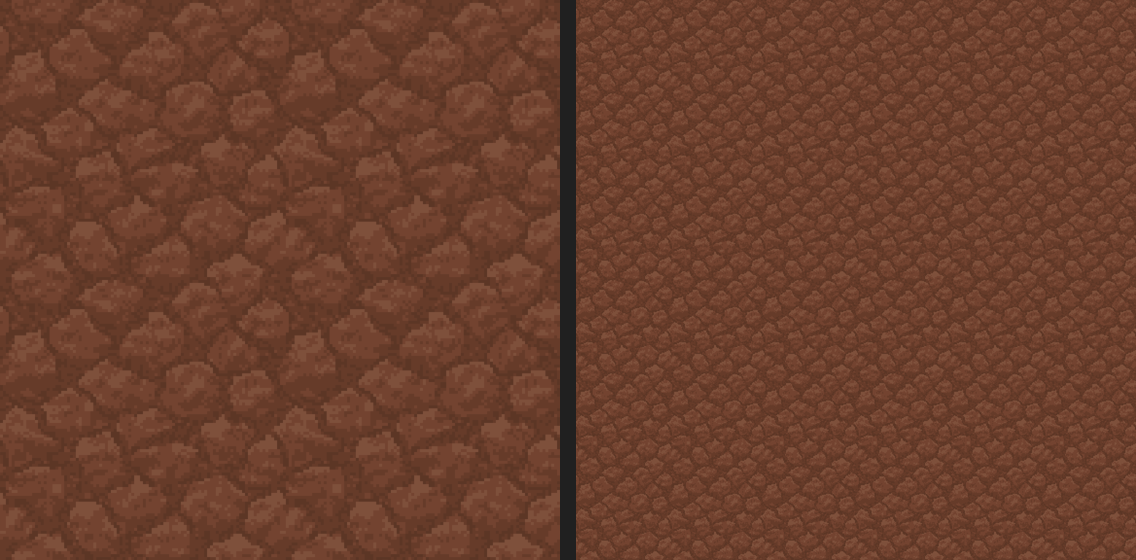
Left, the tile; right, the same tile 3 across and 3 down.
A Shadertoy shader for this texture:

```glsl
// Rough brown cobbles drawn as chunky pixel art in four flat tones.
// A tilted, wrapped Voronoi lattice shapes the stones; top light, gradient
// noise lumps and a per-pixel dither choose the tone of each square.

const float TILE = 96.0;    // art pixels per tile
const float REPEATS = 2.0;  // tiles across the canvas

vec2 hash2(vec2 p) {
    vec3 q = fract(p.xyx * vec3(0.1031, 0.1030, 0.0973));
    q += dot(q, q.yzx + 33.33);
    return fract((q.xx + q.yz) * q.zy);
}

float cornerSlope(vec2 corner, vec2 offset, float period) {
    float angle = 6.2832 * hash2(mod(corner, period) + period * 3.7).x;
    return dot(vec2(cos(angle), sin(angle)), offset);
}

// Gradient noise that wraps after a whole number of lattice cells
float noise(vec2 p, float period) {
    vec2 i = floor(p), f = p - i;
    vec2 u = f * f * f * (f * (f * 6.0 - 15.0) + 10.0);
    vec2 e = vec2(1.0, 0.0);
    float low = mix(cornerSlope(i, f, period),
                    cornerSlope(i + e, f - e, period), u.x);
    float high = mix(cornerSlope(i + e.yx, f - e.yx, period),
                     cornerSlope(i + 1.0, f - 1.0, period), u.x);
    return mix(low, high, u.y);
}

// xy: offset from the stone's centre, z: depth inside its outline.
// The lattice is turned by a 3-4-5 triangle, so 25 stones close the tile.
vec3 nearestStone(vec2 p) {
    vec2 q = vec2(4.0 * p.x + 3.0 * p.y, 4.0 * p.y - 3.0 * p.x);
    vec2 home = floor(q), fromCentre = vec2(0.0);
    float first = 9.0, second = 9.0;
    for (int y = -2; y <= 2; y++)
    for (int x = -2; x <= 2; x++) {
        vec2 cell = home + vec2(x, y);
        float id = mod(cell.x + 18.0 * cell.y, 25.0);
        vec2 rnd = hash2(vec2(id + 3.0, id * 2.0 + 19.0));
        vec2 d = q - cell - 0.5;
        vec2 offset = vec2(4.0 * d.x - 3.0 * d.y, 3.0 * d.x + 4.0 * d.y) / 5.0;
        offset -= 0.5 * (rnd - 0.5);
        float angle = 2.2 * fract(rnd.x * 7.0 + rnd.y * 5.0) - 1.4;
        vec2 axis = vec2(cos(angle), sin(angle));
        vec2 oblong = vec2(dot(offset, axis) * 0.87,
                           dot(offset, vec2(-axis.y, axis.x)) * 1.12);
        float dist = length(oblong) * mix(0.93, 1.09, fract(rnd.y * 9.0));
        if (dist < first) {
            second = first;
            first = dist;
            fromCentre = offset;
        } else {
            second = min(second, dist);
        }
    }
    return vec3(fromCentre, min(0.5 * (second - first), 0.61 - first));
}

vec3 toneColour(float tone) {
    if (tone < 0.5) return vec3(0.362, 0.212, 0.147);
    if (tone < 1.5) return vec3(0.400, 0.232, 0.162);
    if (tone < 2.5) return vec3(0.452, 0.263, 0.188);
    return vec3(0.495, 0.314, 0.233);
}

vec3 artPixel(vec2 cell) {
    cell = mod(cell, TILE);
    vec2 p = (cell + 0.5) / TILE;
    float grain = hash2(cell + 5.0).x - 0.5;

    // Knobbly outlines
    vec2 warp = vec2(noise(p * 12.0, 12.0), noise(p * 13.0, 13.0));
    vec3 stone = nearestStone(p + 0.036 * warp);

    // Lit stone: pale crown, dark foot, crisp crescents under the lumps
    if (stone.z > 0.064 + 0.03 * grain) {
        vec2 q = p * 17.0;
        float lumps = noise(q, 17.0) - noise(q + vec2(-0.12, 0.4), 17.0);
        float light = stone.y - 0.2 * stone.x;
        float rim = 1.0 - smoothstep(0.06, 0.2, stone.z);
        float tone = 1.95 + light * (1.2 + 1.5 * rim) + 2.0 * lumps + 0.85 * grain;
        return toneColour(clamp(tone, 1.0, 3.0));
    }

    // Gap: dark beside the stones, crumbs of grit in the middle
    float grit = noise(p * 40.0, 40.0);
    float open = min(0.06 - stone.z, 0.11);
    return toneColour(0.26 + 6.0 * open + 1.7 * grit + 1.1 * grain);
}

void mainImage(out vec4 fragColor, in vec2 fragCoord) {
    vec2 grid = fragCoord / iResolution.xy * TILE * REPEATS - 0.5;
    vec2 cell = floor(grid);

    // Slightly softened borders between the squares
    vec2 blend = smoothstep(0.25, 0.75, grid - cell);
    vec3 lower = mix(artPixel(cell), artPixel(cell + vec2(1.0, 0.0)), blend.x);
    vec3 upper = mix(artPixel(cell + vec2(0.0, 1.0)), artPixel(cell + 1.0), blend.x);
    fragColor = vec4(mix(lower, upper, blend.y), 1.0);
}
```
